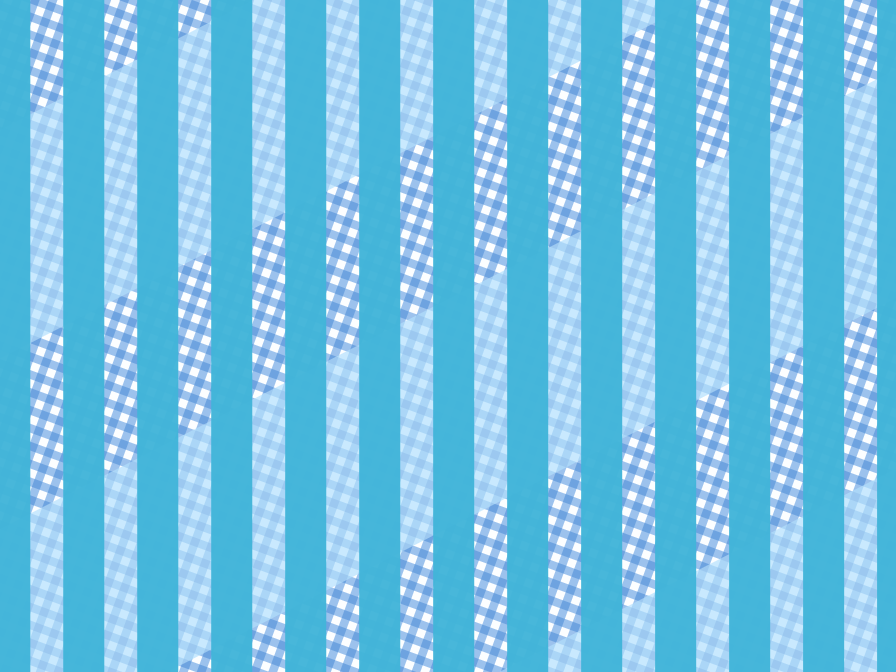
Give the GLSL for this pattern, as a Shadertoy shader.

```glsl
// Upright gingham ribbons on a flat teal ground. Slanted bands switch the
// cloth between a vivid and a pale tint, and the ground lets a faint trace
// of the checks through. Lengths are fractions of the canvas height.
#define RIBBON_PERIOD 0.1101
#define RIBBON_WIDTH 0.0490
#define RIBBON_START 0.0451
#define BAND_PERIOD 0.594
#define BAND_WIDTH 0.2536
#define BAND_START 0.2127
#define BAND_SLOPE 0.513
#define CHECK_PERIOD 0.0250
#define CHECK_ANGLE 0.35
#define GROUND_OPACITY 0.965

const vec3 GROUND = vec3(0.255, 0.708, 0.850);

// Antialiased coverage of a repeated strip occupying [0, width] per period
float strip(float x, float period, float width, float blur) {
    float offset = mod(x - 0.5 * width + 0.5 * period, period) - 0.5 * period;
    return clamp((0.5 * width - abs(offset)) / blur + 0.5, 0.0, 1.0);
}

// Woven tint: no thread, one thread, or two crossing threads
vec3 weave(vec2 threads, vec3 open, vec3 single, vec3 crossed) {
    return mix(mix(open, single, threads.x),
               mix(single, crossed, threads.x), threads.y);
}

void mainImage(out vec4 fragColor, in vec2 fragCoord) {
    vec2 p = fragCoord / iResolution.y;
    float pixel = 1.0 / iResolution.y;

    // Checks, turned clockwise
    float c = cos(CHECK_ANGLE), s = sin(CHECK_ANGLE);
    vec2 q = vec2(c * p.x - s * p.y, s * p.x + c * p.y);
    vec2 threads = vec2(
        strip(q.x, CHECK_PERIOD, 0.5 * CHECK_PERIOD, pixel),
        strip(q.y, CHECK_PERIOD, 0.5 * CHECK_PERIOD, pixel));

    vec3 vivid = weave(threads, vec3(0.99, 0.995, 1.0),
                       vec3(0.61, 0.76, 0.93), vec3(0.43, 0.64, 0.88));
    vec3 pale = weave(threads, vec3(0.79, 0.915, 0.995),
                      vec3(0.67, 0.84, 0.97), vec3(0.61, 0.785, 0.94));

    // Slanted bands choose the tint
    float rise = p.y - BAND_SLOPE * p.x - BAND_START;
    float band = strip(rise, BAND_PERIOD, BAND_WIDTH,
                       pixel * length(vec2(1.0, BAND_SLOPE)));
    vec3 cloth = mix(pale, vivid, band);

    // Ground covers the cloth between the ribbons
    float ribbon = strip(p.x - RIBBON_START, RIBBON_PERIOD, RIBBON_WIDTH, pixel);
    vec3 covered = mix(cloth, GROUND, GROUND_OPACITY);
    fragColor = vec4(mix(covered, cloth, ribbon), 1.0);
}
```
